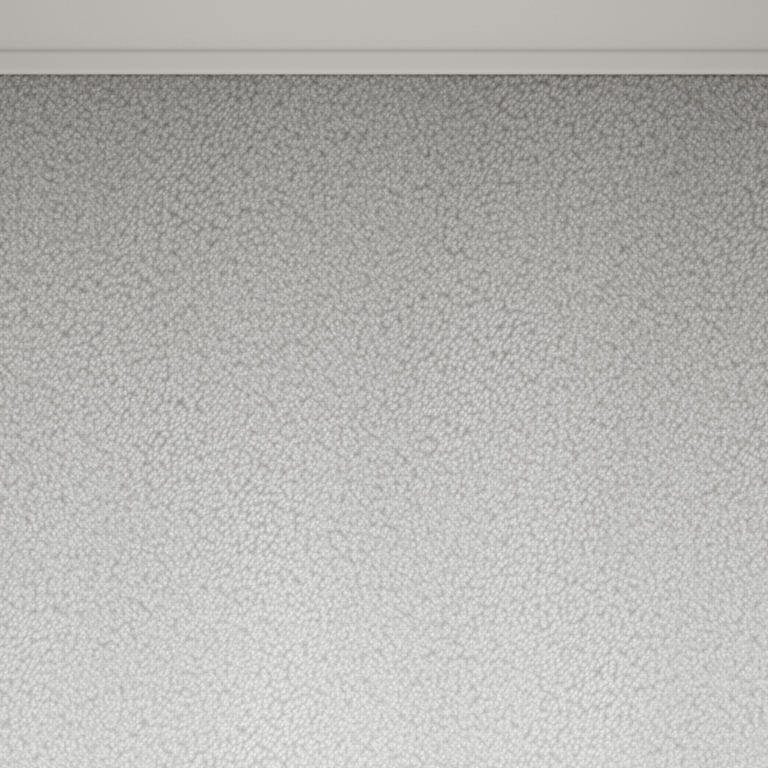
Reproduce this texture procedurally as a Shadertoy shader.

```glsl
// Woven grey wall lit from below, under a smooth warm ledge with a grooved lip.
// The weave blends two slanted layers of cellular noise; layered sines vary the
// lean and the shade, and a fine cellular layer adds speckle.

const float LEDGE_Y = 0.903;        // bottom edge of the ledge
const float GROOVE_Y = 0.934;       // thin line above the lip
const float WALL_LIGHT = 0.826;     // wall brightness at the bottom
const vec2 WALL_FALL = vec2(0.09, 0.21);   // linear and squared fall upwards
const float SIDE_SHADE = 0.14;      // darkening towards both sides
const vec2 GRAIN_FREQ = vec2(100.0, 165.0); // cells along and across a grain
const float RISING_ANGLE = 0.92;
const float FALLING_ANGLE = -0.85;
const float WEAVE_CONTRAST = 0.27;
const float SPECKLE_FREQ = 260.0;
const float SPECKLE_CONTRAST = 0.10;
const vec3 DARK_TINT = vec3(0.006, -0.004, -0.020);
const vec3 LIGHT_TINT = vec3(0.002, 0.001, -0.007);
const vec3 LEDGE_COLOR = vec3(0.725, 0.710, 0.692);

vec2 hash22(vec2 p) {
    vec3 q = fract(vec3(p.xyx) * vec3(0.1031, 0.1030, 0.0973));
    q += dot(q, q.yzx + 33.33);
    return fract((q.xx + q.yz) * q.zy);
}

// Distance to the nearest jittered cell point
float cellular(vec2 p) {
    vec2 cell = floor(p), local = fract(p);
    float nearest = 4.0;
    for (int j = -1; j <= 1; j++) {
        for (int i = -1; i <= 1; i++) {
            vec2 offset = vec2(i, j);
            vec2 d = offset + 0.1 + 0.8 * hash22(cell + offset) - local;
            nearest = min(nearest, dot(d, d));
        }
    }
    return sqrt(nearest);
}

// Elongated grains leaning at an angle, roughly centred on zero
float grains(vec2 uv, float angle) {
    float c = cos(angle), s = sin(angle);
    vec2 along = vec2(c * uv.x + s * uv.y, c * uv.y - s * uv.x);
    return 0.44 - cellular(along * GRAIN_FREQ + 300.0);
}

// Slow uneven field made of layered sines, about -1 to 1
float drift(vec2 p) {
    return 0.5 * sin(p.x * 1.7 + 1.3 * sin(p.y * 0.8 + 0.4))
         + 0.3 * sin(p.y * 1.9 + 1.7 * sin(p.x * 1.1) + 2.0)
         + 0.2 * sin(p.x * 3.7 - p.y * 2.3 + 0.7);
}

vec3 wall(vec2 uv, float speckle) {
    float height = uv.y / LEDGE_Y;
    float side = uv.x - 0.47;
    float shade = WALL_LIGHT - WALL_FALL.x * height - WALL_FALL.y * height * height;
    shade -= SIDE_SHADE * side * side;
    shade += 0.009 * drift(vec2(uv.x * 11.0, uv.y * 4.0));

    // Weave, with patches leaning either way
    vec2 bent = uv + 0.0015 * vec2(sin(uv.y * 61.0), sin(uv.x * 53.0));
    float lean = 0.36 + 0.28 * drift(uv * 9.0 + 4.0);
    float weave = mix(grains(bent, RISING_ANGLE), grains(bent, FALLING_ANGLE), lean);
    float strength = mix(0.85, 1.1, smoothstep(0.0, 0.6, height));
    shade += strength * (WEAVE_CONTRAST * weave + SPECKLE_CONTRAST * speckle);

    // Contact shadow below the ledge
    shade -= 0.035 * exp((uv.y - LEDGE_Y) / 0.012);
    return shade + mix(DARK_TINT, LIGHT_TINT, smoothstep(0.48, 0.80, shade));
}

vec3 ledge(vec2 uv, float speckle, float soft) {
    float side = uv.x - 0.48;
    float shade = 0.02 - 0.16 * side * side + 0.012 * speckle;
    float lip = 1.0 - smoothstep(GROOVE_Y - soft, GROOVE_Y + soft, uv.y);
    shade -= 0.015 * lip;

    // Soft groove, and a pale rim along the lower edge
    float groove = (uv.y - GROOVE_Y) / 0.0028;
    float rim = (uv.y - LEDGE_Y - 0.004) / 0.004;
    shade -= 0.075 * exp(-groove * groove);
    shade -= 0.025 * (1.0 - lip) * exp((GROOVE_Y - uv.y) / 0.012);
    shade += 0.025 * exp(-rim * rim);
    return LEDGE_COLOR + shade;
}

void mainImage(out vec4 fragColor, in vec2 fragCoord) {
    vec2 uv = fragCoord / iResolution.xy;
    float soft = max(0.0012, 0.75 / iResolution.y);
    float speckle = 0.44 - cellular(uv * SPECKLE_FREQ);

    float onLedge = smoothstep(LEDGE_Y - soft, LEDGE_Y + soft, uv.y);
    vec3 color = mix(wall(uv, speckle), ledge(uv, speckle, soft), onLedge);

    // Dark seam where the wall meets the ledge
    float seam = (uv.y - LEDGE_Y + 0.001) / 0.0022;
    color -= 0.09 * exp(-seam * seam);
    fragColor = vec4(clamp(color, 0.0, 1.0), 1.0);
}
```
